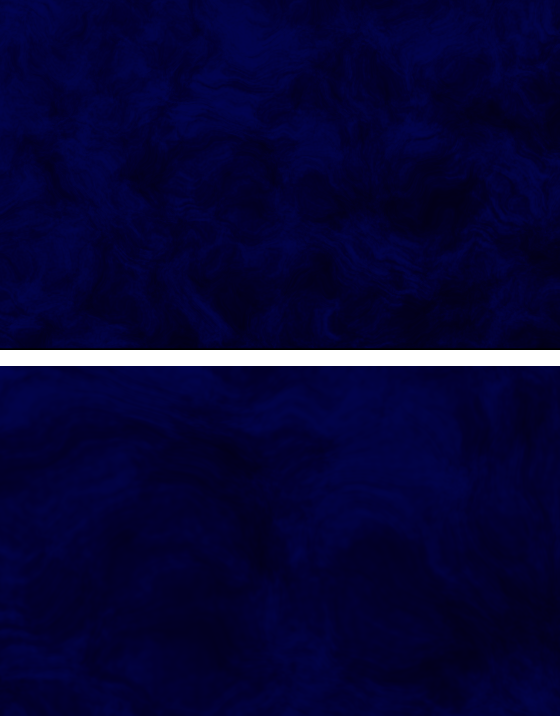
Top: the whole. Bottom: its middle third, enlarged.
Write a Shadertoy shader that draws this background.

```glsl
// Dark navy clouds with small ragged patches and fine brushed strands.
// Layered gradient noise is bent by a second noise field; thin stretched
// noise follows the same bends, over a slow fade toward the lower right.

const float PATCH_SCALE = 5.2;            // patches per canvas height
const float PATCH_GAIN = 0.72;            // strength of each finer layer
const float WARP_SCALE = 2.6;
const float WARP_GAIN = 0.5;
const float WARP_AMOUNT = 0.28;
const vec2 STRAND_SCALE = vec2(10.0, 58.0); // along and across the strands
const float STRAND_TILT = -0.3;           // radians
const float STRAND_SWAY = 1.1;            // second set, turned against the first
const float GRAIN_SCALE = 120.0;

const float MEAN_BLUE = 0.200;
const float BLUE_RANGE = 0.125;           // soft limit around the mean
const float PATCH_CONTRAST = 0.25;
const float STRAND_CONTRAST = 0.10;
const float GRAIN_CONTRAST = 0.035;
const vec2 FADE = vec2(-0.055, 0.065);    // brightness change across canvas
const float BASE_RED = 0.008;
const float HIGHLIGHT_GREEN = 0.014;
const float BORDER_HEIGHT = 0.005;        // thin black line at the bottom

const float TAU = 6.2831853;

vec2 gradientAt(vec2 cell) {
    vec3 h = fract(cell.xyx * vec3(0.1031, 0.1030, 0.0973));
    h += dot(h, h.yzx + 33.33);
    float angle = TAU * fract((h.x + h.y) * h.z);
    return vec2(cos(angle), sin(angle));
}

float gradientNoise(vec2 p) {
    vec2 cell = floor(p);
    vec2 f = p - cell;
    vec2 u = f * f * f * (f * (f * 6.0 - 15.0) + 10.0);
    vec2 e = vec2(0.0, 1.0);
    float a = dot(gradientAt(cell), f);
    float b = dot(gradientAt(cell + e.yx), f - e.yx);
    float c = dot(gradientAt(cell + e.xy), f - e.xy);
    float d = dot(gradientAt(cell + e.yy), f - e.yy);
    return mix(mix(a, b, u.x), mix(c, d, u.x), u.y);
}

mat2 rotation(float angle) {
    float c = cos(angle), s = sin(angle);
    return mat2(c, s, -s, c);
}

float fbm(vec2 p, int octaves, float gain) {
    mat2 turn = rotation(0.65);
    float sum = 0.0, amplitude = 0.5;
    for (int i = 0; i < octaves; i++) {
        sum += amplitude * gradientNoise(p);
        p = turn * p * 2.03 + 17.3;
        amplitude *= gain;
    }
    return sum;
}

float strandNoise(vec2 p, float tilt) {
    vec2 along = rotation(-tilt) * p * STRAND_SCALE;
    return gradientNoise(along + 60.0) + 0.6 * gradientNoise(along * 1.7 + 90.0);
}

void mainImage(out vec4 fragColor, in vec2 fragCoord) {
    vec2 uv = fragCoord / iResolution.xy;
    vec2 p = fragCoord / iResolution.y;

    // Bend the plane into ragged swirls
    vec2 bend = vec2(fbm(p * WARP_SCALE + 3.1, 4, WARP_GAIN),
                     fbm(p * WARP_SCALE + 41.7, 4, WARP_GAIN));
    vec2 q = p + WARP_AMOUNT * bend;

    // Cloud patches
    float patches = fbm(q * PATCH_SCALE + 8.0, 6, PATCH_GAIN);

    // Two sets of strands trade places across the canvas
    float region = smoothstep(-0.1, 0.2, gradientNoise(p * 3.5 + 25.0));
    float strands = mix(strandNoise(q + 5.0, STRAND_TILT + STRAND_SWAY),
                        strandNoise(q, STRAND_TILT), 0.35 + 0.65 * region);
    float strandMask = smoothstep(-0.25, 0.2, patches) * (0.4 + 0.6 * region);

    // Grain fades in the darkest patches
    float grain = gradientNoise(p * GRAIN_SCALE + 5.0)
                * smoothstep(-0.35, 0.1, patches);

    // Combine, with soft limits at both ends
    float tone = dot(uv - 0.5, FADE)
               + PATCH_CONTRAST * patches
               + STRAND_CONTRAST * strands * strandMask
               + GRAIN_CONTRAST * grain;
    float blue = MEAN_BLUE + BLUE_RANGE * tanh(tone / BLUE_RANGE);

    float highlight = smoothstep(0.18, 0.32, blue);
    vec3 color = vec3(BASE_RED, HIGHLIGHT_GREEN * highlight, blue);

    // Bottom border
    float pixel = 1.0 / iResolution.y;
    color *= smoothstep(BORDER_HEIGHT - pixel, BORDER_HEIGHT + pixel, uv.y);
    fragColor = vec4(color, 1.0);
}
```
